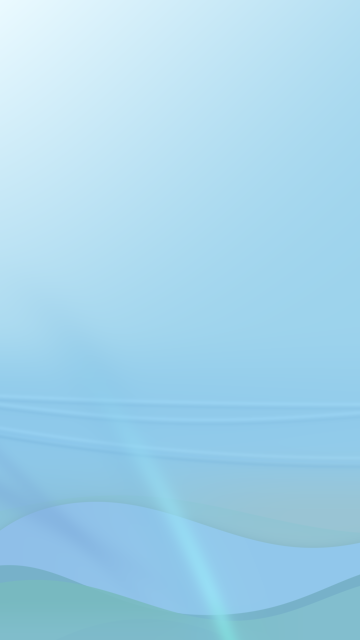
Give the GLSL for this background, as a Shadertoy shader.

```glsl
const vec3 GLOW_WHITE   = vec3(0.92, 0.98, 1.00);
const vec3 SKY_BLUE     = vec3(0.61, 0.825, 0.925);
const vec3 WATER_BLUE   = vec3(0.56, 0.79, 0.92);
const vec3 HAZE_LEFT    = vec3(0.54, 0.76, 0.87);
const vec3 HAZE_RIGHT   = vec3(0.60, 0.77, 0.83);
const vec3 VEIL_GREEN   = vec3(0.53, 0.77, 0.82);
const vec3 EDGE_OLIVE   = vec3(0.49, 0.69, 0.76);
const vec3 RIBBON_LEFT  = vec3(0.56, 0.75, 0.91);
const vec3 RIBBON_RIGHT = vec3(0.57, 0.78, 0.92);
const vec3 RIM_TEAL     = vec3(0.46, 0.69, 0.78);
const vec3 HILL_GREEN   = vec3(0.47, 0.73, 0.75);
const vec3 HILL_PALE    = vec3(0.53, 0.76, 0.83);
const vec3 SHADE_VIOLET = vec3(0.48, 0.66, 0.85);
const vec3 FOLD_BLUE    = vec3(0.46, 0.70, 0.86);
const vec3 BEAM_CYAN    = vec3(0.60, 0.90, 0.97);
const vec3 BEAM_GREEN   = vec3(0.51, 0.87, 0.87);

const float HORIZON     = 0.40;
const int   FOLD_COUNT  = 4;
const float FOLD_WIDTH  = 0.0032;
const float BEAM_WIDTH  = 0.026;

float bell(float d, float width) {
    return exp(-d * d / (width * width));
}

// Coverage of everything below a curve, with a soft edge
float below(float y, float curve) {
    float soft = 0.8 / iResolution.y;
    return smoothstep(-soft, soft, curve - y);
}

float ribbonTop(float x) {
    return 0.18 + 0.036 * cos(5.2 * (x - 0.265) - 0.45 * exp(-14.0 * x));
}

float ribbonBottom(float x) {
    float phase = 5.66 * (x - 0.025);
    float s = sin(phase);
    return 0.078 + 0.039 * cos(phase) - 0.008 * s * s;
}

float hillTop(float x) {
    return 0.062 + 0.032 * cos(5.6 * (x - 0.1) + 0.45 * x * x * x * x);
}

// Corner glow fading into blue, then haze
vec3 sky(vec2 uv) {
    float rise = max((uv.y - HORIZON) / (1.0 - HORIZON), 0.0);
    float glow = pow(rise, 0.85 + 1.35 * uv.x * uv.x) * mix(1.0, 0.32, uv.x);
    vec3 col = mix(SKY_BLUE, GLOW_WHITE, glow);
    col = mix(col, WATER_BLUE, smoothstep(0.50, 0.33, uv.y) * mix(1.0, 0.75, uv.x));
    vec3 haze = mix(HAZE_LEFT, HAZE_RIGHT, smoothstep(0.1, 0.85, uv.x));
    return mix(col, haze, smoothstep(0.32, 0.19, uv.y));
}

// Paired creases, each with a dark line, a light lip and a fading shade
vec3 addFolds(vec3 col, vec2 uv) {
    float bend = 1.0 - (1.0 - uv.x) * (1.0 - uv.x);
    for (int i = 0; i < FOLD_COUNT; i++) {
        float pair = float(i / 2), twin = float(i % 2);
        float start = 0.375 - 0.050 * pair - mix(0.013, 0.007, pair) * twin;
        float sag = 0.014 * (1.0 - pair) * twin * sin(3.14159 * uv.x);
        float d = uv.y - start + mix(0.013, 0.047, pair) * bend + sag;
        float strength = mix(0.24, 0.34, pair) * mix(1.0, 0.65, uv.x);
        col = mix(col, FOLD_BLUE, strength * bell(d, FOLD_WIDTH));
        col += 0.022 * bell(d - 2.0 * FOLD_WIDTH, FOLD_WIDTH);
        col = mix(col, FOLD_BLUE, 0.08 * below(uv.y, uv.y - d) * exp(min(d, 0.0) * 50.0));
    }
    return col;
}

// Green veil above the ribbon, the ribbon, then the hills
vec3 addWaves(vec3 col, vec2 uv) {
    float x = uv.x, y = uv.y;
    float veil = 0.196 + 0.03 * cos(4.2 * (x - 0.33));
    col = mix(col, VEIL_GREEN, 0.45 * below(y, veil) * exp(min(y - veil, 0.0) * 25.0));

    float top = ribbonTop(x);
    col = mix(col, EDGE_OLIVE, 0.45 * exp(-max(y - top, 0.0) * 130.0));
    vec3 ribbon = mix(RIBBON_LEFT, RIBBON_RIGHT, smoothstep(0.0, 0.6, x));
    col = mix(col, ribbon, below(y, top));

    // Slanted violet shadows entering from the left
    float fade = 1.0 - smoothstep(0.0, 0.6, x);
    col = mix(col, SHADE_VIOLET, 0.42 * fade * bell(y - 0.232 + 0.32 * x, 0.022));
    col = mix(col, SHADE_VIOLET, 0.28 * fade * bell(y - 0.284 + 0.56 * x, 0.020));

    col = mix(col, RIM_TEAL, 0.95 * below(y, ribbonBottom(x)));
    float pale = max(smoothstep(0.07, 0.0, y) * 0.6, smoothstep(0.4, 0.9, x) * 0.75);
    col = mix(col, mix(HILL_GREEN, HILL_PALE, pale), 0.9 * below(y, hillTop(x)));
    float knoll = 0.033 - 0.55 * (x - 0.4) * (x - 0.4);
    return mix(col, RIM_TEAL, 0.22 * below(y, knoll));
}

// Curved light shaft, narrowing and brightening toward the bottom
vec3 addBeam(vec3 col, vec2 uv) {
    float d = uv.x - (0.637 - 0.636 * uv.y - 0.727 * uv.y * uv.y);
    float fade = 1.0 - smoothstep(0.0, 0.52, uv.y);
    float spread = BEAM_WIDTH * (1.0 + 1.5 * uv.y);
    float shadeShift = mix(-0.065, 0.03, smoothstep(0.2, 0.5, uv.y));
    float shade = 0.16 * (1.0 - smoothstep(0.42, 0.62, uv.y));
    col = mix(col, FOLD_BLUE, shade * bell(d - shadeShift, 0.05 + 0.07 * uv.y));
    vec3 light = mix(BEAM_GREEN, BEAM_CYAN, smoothstep(0.0, 0.08, uv.y));
    col = mix(col, light, 0.75 * fade * bell(d, spread));
    return mix(col, light, 0.12 * fade * bell(d, 4.0 * spread));
}

void mainImage(out vec4 fragColor, in vec2 fragCoord) {
    vec2 uv = fragCoord / iResolution.xy;
    vec3 col = addFolds(sky(uv), uv);
    col = addWaves(col, uv);
    col = addBeam(col, uv);
    fragColor = vec4(clamp(col, 0.0, 1.0), 1.0);
}
```
